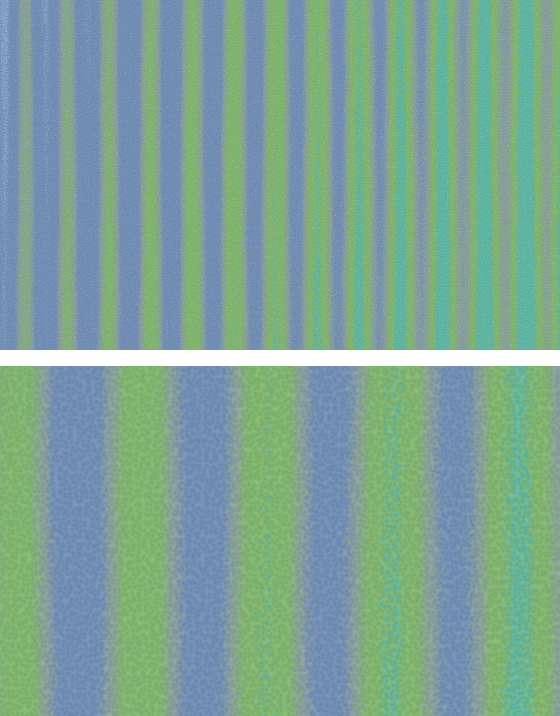
Top, the full canvas; bottom, a detail of the centre.
Reproduce this pattern procedurally as a WebGL 1 fragment shader.

```glsl
precision highp float;

uniform vec2 u_resolution;

const float TAU = 6.2831853;
const float STRIPE_COUNT = 13.43;
const float FIRST_STRIPE = 0.0456;

vec2 hash2(vec2 cell) {
  vec2 mixed = vec2(dot(cell, vec2(127.1, 311.7)), dot(cell, vec2(269.5, 183.3)));
  return fract(sin(mixed) * 43758.55);
}

// Distance to the nearest scattered point, centred near zero
float cellularNoise(vec2 p) {
  vec2 cell = floor(p);
  vec2 local = fract(p);
  float nearest = 2.0;
  for (int y = -1; y <= 1; y++) {
    for (int x = -1; x <= 1; x++) {
      vec2 offset = vec2(float(x), float(y));
      nearest = min(nearest, length(offset + hash2(cell + offset) - local));
    }
  }
  return nearest - 0.5;
}

// Slight sideways drift along the stripes
float drift(vec2 uv) {
  return 0.0007 * sin(uv.y * 7.0 + uv.x * 11.0)
       + 0.0004 * sin(uv.y * 17.0 - uv.x * 23.0);
}

// Stripe wave riding on a ramp that rises to the right and falls upward
float stripeField(vec2 uv, float count, float firstCentre) {
  float wave = cos(TAU * count * (uv.x + drift(uv) - firstCentre));
  float ramp = 0.155 + 0.5 * uv.x + 0.08 * (0.5 - uv.y);
  return ramp + 0.255 * wave;
}

vec3 palette(float level) {
  vec3 paleBlue = vec3(0.55, 0.64, 0.80);
  vec3 blue = vec3(0.45, 0.56, 0.71);
  vec3 grey = vec3(0.54, 0.63, 0.61);
  vec3 green = vec3(0.51, 0.71, 0.44);
  vec3 teal = vec3(0.38, 0.71, 0.64);
  vec3 color = mix(paleBlue, blue, smoothstep(-0.16, -0.06, level));
  color = mix(color, grey, smoothstep(0.20, 0.36, level));
  color = mix(color, green, smoothstep(0.35, 0.53, level));
  return mix(color, teal, smoothstep(0.63, 0.75, level));
}

void main() {
  vec2 uv = gl_FragCoord.xy / u_resolution;
  vec2 p = gl_FragCoord.xy / u_resolution.y;

  float level = stripeField(uv, STRIPE_COUNT, FIRST_STRIPE);

  // Fine speckle and long vertical scuffs shift the colour
  float speckle = cellularNoise(p * 240.0);
  float scuff = cellularNoise(p * vec2(110.0, 9.0) + 31.0);
  level += 0.14 * speckle + 0.04 * scuff;

  // Brightness grain
  float grain = cellularNoise(p * 230.0 + 57.0);
  vec3 color = palette(level) + 0.08 * grain;

  gl_FragColor = vec4(clamp(color, 0.0, 1.0), 1.0);
}
```
